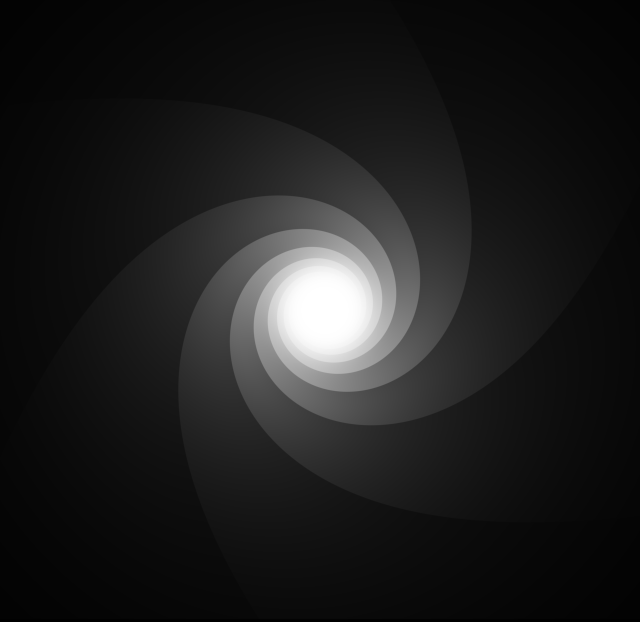
This background is drawn by a Shadertoy shader. Its source:

```glsl
const float PI = 3.14159265;

// Sawtooth across six hyperbolic spiral arms: 0 just inside an edge, rising to 1
float spiralArms(vec2 p, float radius) {
    float turn = atan(p.y, p.x) + 0.488 / radius - 0.231;
    float saw = fract(turn * 3.0 / PI);
    float slope = length(vec2(0.488 / (radius * radius), 1.0 / radius)) * 3.0 / PI;
    float edgeWidth = min(1.5 * slope / iResolution.y, 0.5);
    return saw - smoothstep(1.0 - edgeWidth, 1.0, saw);
}

// Power-law falloff around the bright core
float coreGlow(float radius) {
    return max(0.018 * pow(radius, -1.6) - 0.02, 0.006);
}

// Rolls bright values off gently towards white
float softClip(float light) {
    return light / pow(1.0 + pow(light, 4.0), 0.25);
}

void mainImage(out vec4 fragColor, in vec2 fragCoord) {
    vec2 p = (fragCoord - 0.5 * iResolution.xy) / iResolution.y - vec2(0.008, 0.001);
    float radius = max(length(p), 0.01);

    // Arm contrast fades into the core and out towards the corners
    float contrast = 0.44 * smoothstep(0.03, 0.16, radius)
                   * (1.0 - 0.7 * smoothstep(0.3, 0.6, radius));
    float shade = 1.0 + contrast * (1.0 - 2.0 * spiralArms(p, radius)) * 0.55;
    float light = softClip(coreGlow(radius) * shade);

    // Thin dark border along the bottom
    light *= smoothstep(0.003, 0.006, fragCoord.y / iResolution.y);
    fragColor = vec4(vec3(light), 1.0);
}
```
